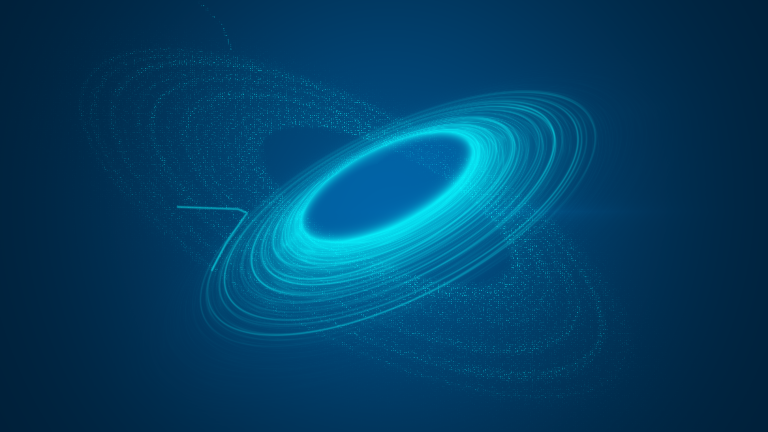
Write a WebGL 1 fragment shader that draws this background.

```glsl
precision highp float;

uniform vec2 u_resolution;

const float TAU = 6.2831853;
const vec3 EDGE_NAVY = vec3(0.0, 0.11, 0.20);
const vec3 CENTRE_BLUE = vec3(0.005, 0.30, 0.51);
const vec3 HAZE_BLUE = vec3(0.0, 0.12, 0.19);
const vec3 CYAN = vec3(0.03, 0.97, 1.0);

float hash(vec2 p) {
  return fract(sin(dot(p, vec2(127.1, 311.7))) * 43758.55);
}

vec2 cellGradient(vec2 cell, float period) {
  float a = TAU * hash(vec2(cell.x, mod(cell.y, period)));
  return vec2(cos(a), sin(a));
}

// Gradient noise that repeats along y
float gradientNoise(vec2 p, float period) {
  vec2 i = floor(p), f = fract(p);
  vec2 u = f * f * f * (f * (f * 6.0 - 15.0) + 10.0);
  vec2 e = vec2(1.0, 0.0);
  float a = dot(cellGradient(i, period), f);
  float b = dot(cellGradient(i + e.xy, period), f - e.xy);
  float c = dot(cellGradient(i + e.yx, period), f - e.yx);
  float d = dot(cellGradient(i + e.xx, period), f - e.xx);
  return mix(mix(a, b, u.x), mix(c, d, u.x), u.y);
}

// Drifting family of ellipses: orbit (0 inner, 1 outer), angle, length per orbit
vec3 diskCoords(vec2 p, float tilt, float ratio, float inner, float growth, vec2 drift) {
  float c = cos(tilt), s = sin(tilt);
  vec2 q = vec2(c * p.x + s * p.y, (c * p.y - s * p.x) / ratio);
  float A = growth * growth - dot(drift, drift);
  float B = dot(q, drift) + inner * growth;
  float C = inner * inner - dot(q, q);
  float orbit = (sqrt(max(B * B - A * C, 0.0)) - B) / A;
  vec2 r = q - drift * orbit;
  vec2 n = r / max(length(r), 0.0001);
  float span = (growth + dot(n, drift)) / length(n / vec2(1.0, ratio));
  return vec3(orbit, atan(n.y, n.x + 0.00001), span);
}

// Wavering closed threads spread over the orbits
float strands(vec3 disk, float width, float seed) {
  float light = 0.0;
  for (int i = 0; i < 34; i++) {
    float k = float(i);
    float f = (k + 0.5) / 34.0;
    float h1 = hash(vec2(k, seed)), h2 = hash(vec2(k, seed + 3.0));
    float wave = 0.06 * sin(disk.y + TAU * h1) + 0.025 * sin(2.0 * disk.y + TAU * h2);
    float orbit = pow(f, 1.4) + wave * (0.2 + f) * (1.2 - f);
    float d = abs(disk.x - orbit) * disk.z;
    float fade = 0.5 + 0.5 * sin(disk.y + TAU * hash(vec2(k, seed + 7.0)));
    float line = exp(-d * d / (width * width)) + 0.12 * exp(-d / (4.0 * width));
    light += line * (0.12 + 0.7 * fade * fade) * (0.4 + 0.6 * h2);
  }
  return light;
}

// One round grain at a random place in each cell
float grains(vec2 p, float density) {
  vec2 g = p * density, cell = floor(g);
  vec2 spot = 0.3 + 0.4 * vec2(hash(cell), hash(cell + 17.0));
  float size = 1.0 - smoothstep(0.1, 0.5, length(fract(g) - spot));
  return size * pow(hash(cell + 41.0), 3.0);
}

float segment(vec2 p, vec2 a, vec2 b) {
  vec2 d = b - a;
  return length(p - a - d * clamp(dot(p - a, d) / dot(d, d), 0.0, 1.0));
}

float glow(float d, float width) {
  return exp(-d * d / (width * width));
}

void main() {
  vec2 p = (gl_FragCoord.xy - 0.5 * u_resolution) / u_resolution.y + vec2(0.889, 0.5);
  vec2 core = vec2(0.896, 0.567);
  vec2 away = p - vec2(0.90, 0.53);

  // Backdrop with a soft central haze
  vec3 color = mix(EDGE_NAVY, CENTRE_BLUE, exp(-2.3 * dot(away, away)));
  vec3 disk = diskCoords(p - core, 0.471, 0.41, 0.2176, 0.292, vec2(-0.006, -0.189));
  color += HAZE_BLUE * exp(-2.2 * max(disk.x, 0.0)) * 0.75;
  color += HAZE_BLUE * 0.35 * exp(-abs(p.y - 0.51) * 45.0) * glow(p.x - 1.2, 0.25);

  // Bright rim, sharper toward the hollow
  float orbit = max(disk.x, 0.0);
  float outside = smoothstep(-0.006, 0.004, disk.x * disk.z);
  float rim = disk.x > 0.0 ? exp(-orbit / 0.17) : exp(disk.x * disk.z / 0.009);
  float light = rim * (1.35 - 0.45 * sin(disk.y));

  // Fine combed filaments and loose outer threads
  vec2 flow = vec2(orbit * 19.0 + 1.6 * sin(disk.y), disk.y / TAU * 7.0);
  float ridge = pow(max(1.0 - 2.2 * abs(gradientNoise(flow, 7.0)), 0.0), 5.0);
  flow.x = orbit * 37.0 - 2.2 * cos(disk.y);
  ridge += 0.6 * pow(max(1.0 - 2.2 * abs(gradientNoise(flow + 31.0, 7.0)), 0.0), 4.0);
  light += outside * ridge * 0.55 * exp(-3.2 * orbit);
  float spread = 0.25 + 0.75 * smoothstep(0.03, 0.16, disk.z);
  light += strands(disk, 0.0021, 2.0) * 0.62 * spread * outside;

  // Grainy counter-tilted disk
  vec3 dust = diskCoords(p - vec2(0.891, 0.525), -0.489, 0.38, 0.324, 0.391, vec2(-0.03, -0.2));
  float veil = smoothstep(-0.05, 0.03, dust.x) * exp(-3.0 * max(dust.x, 0.0));
  float cloud = strands(dust, 0.0045, 11.0) * 0.7 + veil * 0.7;
  light += cloud * (0.03 + 0.62 * grains(p, 230.0)) * (0.4 + 0.6 * outside);

  // Hooked tail and faint upper thread
  vec2 bend = vec2(0.551, 0.516), hook = vec2(0.572, 0.507), drop = vec2(0.523, 0.437);
  float tail = min(segment(p, vec2(0.412, 0.521), bend), segment(p, bend, hook));
  tail = min(tail, min(segment(p, hook, drop), segment(p, drop, vec2(0.491, 0.375))));
  light += 0.65 * glow(tail, 0.0024);
  vec2 knee = vec2(0.514, 0.942);
  float thread = min(segment(p, vec2(0.463, 0.995), knee), segment(p, knee, vec2(0.537, 0.884)));
  light += 0.5 * glow(thread, 0.003) * grains(p, 190.0);

  gl_FragColor = vec4(mix(color, CYAN, 1.0 - exp(-light)), 1.0);
}
```
